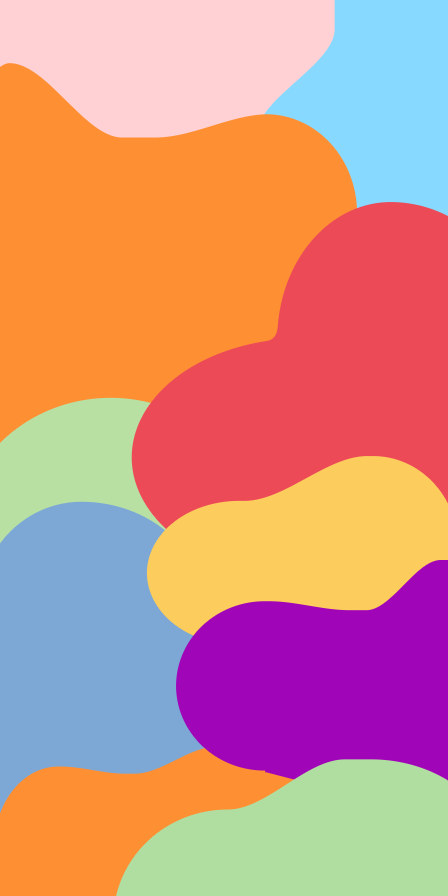
Reproduce this background procedurally as a WebGL 2 fragment shader.

```glsl
#version 300 es
precision highp float;
// Flat, overlapping paint-like blobs stacked from back to front.
// Each outline joins elliptical shoulders to a wavy ridge of smooth steps;
// lengths are percent of the canvas width (x 0..100, y 0..200).

#define SKY    vec3(0.53, 0.85, 1.00)
#define PINK   vec3(1.00, 0.82, 0.83)
#define ORANGE vec3(1.00, 0.56, 0.20)
#define MINT   vec3(0.72, 0.88, 0.64)
#define BLUE   vec3(0.49, 0.66, 0.84)
#define RED    vec3(0.93, 0.29, 0.34)
#define YELLOW vec3(0.99, 0.80, 0.36)
#define PURPLE vec3(0.63, 0.02, 0.72)
#define GREEN  vec3(0.69, 0.87, 0.63)
#define FILLET 3.0      // rounding where two lobes merge
#define EDGE_PIXELS 1.0 // width of the smoothed edge

uniform vec2 u_resolution;
out vec4 fragColor;

// Smooth change of height between two x positions.
float rise(float x, float from, float to, float height) {
  return height * smoothstep(from, to, x);
}

float ellipse(vec2 p, vec2 center, vec2 radius) {
  return (length((p - center) / radius) - 1.0) * radius.y;
}

// Half-ellipse below a crown, extended downward as a column.
float hill(vec2 p, vec2 crown, float leftRadius, float rightRadius, float drop) {
  vec2 q = p - crown + vec2(0.0, drop);
  q.y = max(q.y, 0.0);
  return ellipse(q, vec2(0.0), vec2(q.x < 0.0 ? leftRadius : rightRadius, drop));
}

float smoothUnion(float a, float b, float k) {
  float h = max(k - abs(a - b), 0.0) / k;
  return min(a, b) - 0.25 * h * h * k;
}

// Lays a colour over the layers below, with an edge of constant width.
void paint(inout vec3 color, float d, vec3 layer) {
  d = clamp(d, -2.0, 2.0);
  float slope = max(length(vec2(dFdx(d), dFdy(d))), 1e-4);
  color = mix(color, layer, clamp(0.5 - d / (slope * EDGE_PIXELS), 0.0, 1.0));
}

float pinkCloud(vec2 p) {
  return p.x - mix(57.3, 74.7, smoothstep(170.0, 193.5, p.y));
}

float upperOrange(vec2 p) {
  float ridge = 182.8 + rise(p.x, -4.0, 2.1, 3.1)
              + rise(p.x, 2.1, 27.3, -16.6) + rise(p.x, 34.6, 60.0, 5.2);
  return p.x < 59.4 ? p.y - ridge
                    : hill(p, vec2(59.4, 174.5), 20.3, 20.3, 22.1);
}

float redLobes(vec2 p) {
  float lowLobe = ellipse(p, vec2(67.7, 97.9), vec2(38.3, 26.6));
  float highLobe = hill(p, vec2(87.2, 154.9), 25.3, 29.0, 30.5);
  return smoothUnion(lowLobe, highLobe, FILLET);
}

float yellowBlob(vec2 p) {
  float ridge = 88.2 + rise(p.x, 54.5, 82.0, 10.0);
  if (p.x < 53.4) return ellipse(p, vec2(53.4, 72.1), vec2(20.6, 16.1));
  return p.x < 83.3 ? p.y - ridge
                    : hill(p, vec2(83.3, 98.2), 19.0, 19.0, 20.3);
}

float purpleBlob(vec2 p) {
  float ridge = 65.8 + rise(p.x, 60.0, 78.0, -2.0) + rise(p.x, 81.8, 98.4, 11.2);
  float underside = 27.7 - 0.26 * max(p.x - 59.1, 0.0);
  float body = p.x < 59.1 ? ellipse(p, vec2(59.1, 46.9), vec2(19.8, 18.9))
                          : p.y - ridge;
  return max(body, underside - p.y);
}

float lowerOrange(vec2 p) {
  float ridge = 28.9 + rise(p.x, 13.5, 28.0, -1.6) + rise(p.x, 30.0, 48.2, 6.0);
  return p.x < 13.0 ? hill(p, vec2(13.0, 28.9), 14.3, 14.3, 18.0) : p.y - ridge;
}

float greenGround(vec2 p) {
  float ridge = 19.3 + rise(p.x, 50.8, 77.0, 11.2);
  if (p.x < 50.8) return hill(p, vec2(50.8, 19.3), 25.5, 25.5, 24.7);
  return p.x < 82.8 ? p.y - ridge
                    : hill(p, vec2(82.8, 30.5), 28.6, 28.6, 23.4);
}

void main() {
  vec2 p = gl_FragCoord.xy / u_resolution * vec2(100.0, 200.0);
  vec3 color = SKY;

  // Layers from back to front
  paint(color, pinkCloud(p), PINK);
  paint(color, upperOrange(p), ORANGE);
  paint(color, hill(p, vec2(24.7, 111.2), 33.9, 33.9, 32.0), MINT);
  paint(color, hill(p, vec2(18.2, 88.0), 22.9, 27.3, 23.7), BLUE);
  paint(color, redLobes(p), RED);
  paint(color, yellowBlob(p), YELLOW);
  paint(color, lowerOrange(p), ORANGE);
  paint(color, purpleBlob(p), PURPLE);
  paint(color, greenGround(p), GREEN);

  fragColor = vec4(color, 1.0);
}
```
